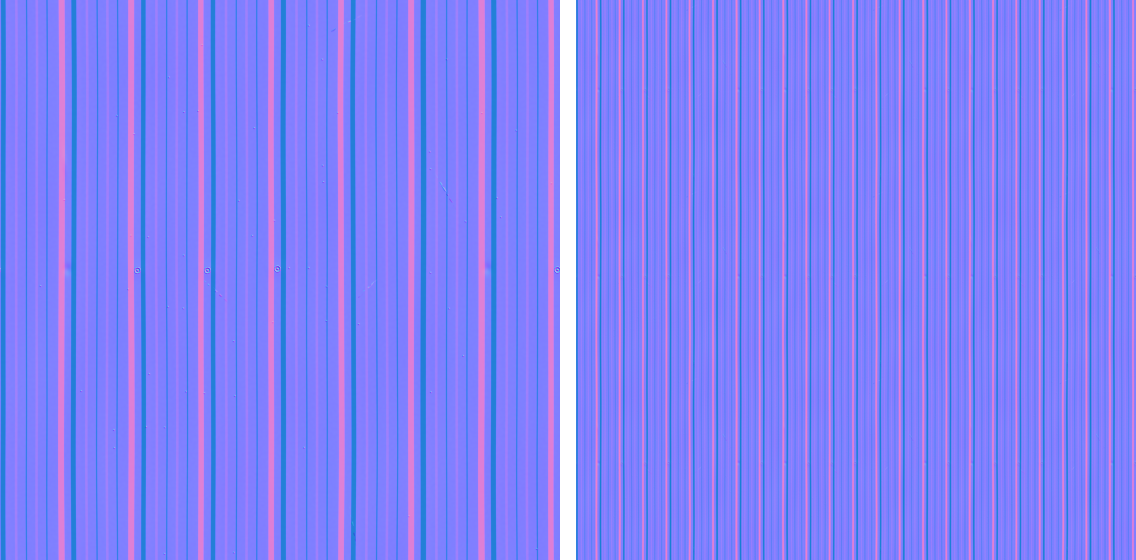
Left: one tile. Right: repeated 3 by 3.
Reproduce this texture map procedurally as a WebGL 2 fragment shader.

```glsl
#version 300 es
precision highp float;

uniform vec2 u_resolution;
out vec4 fragColor;

const float RIBS = 8.0;
const float TAU = 6.28318;

vec2 hash2(vec2 p) {
    vec2 q = vec2(dot(p, vec2(127.1, 311.7)), dot(p, vec2(269.5, 183.3)));
    return fract(sin(q + 1.7) * 43758.5);
}

float cornerGradient(vec2 corner, vec2 offset, vec2 period) {
    float angle = TAU * hash2(mod(corner, period)).x;
    return dot(vec2(cos(angle), sin(angle)), offset);
}

// Gradient noise that wraps after a whole number of lattice cells
float gradientNoise(vec2 p, vec2 period) {
    vec2 i = floor(p), f = fract(p);
    vec2 w = f * f * f * (f * (f * 6.0 - 15.0) + 10.0);
    vec2 e = vec2(1.0, 0.0);
    float low = mix(cornerGradient(i, f, period),
                    cornerGradient(i + e.xy, f - e.xy, period), w.x);
    float high = mix(cornerGradient(i + e.yx, f - e.yx, period),
                     cornerGradient(i + e.xx, f - e.xx, period), w.x);
    return mix(low, high, w.y);
}

float band(float x, float centre, float halfWidth, float soft) {
    return 1.0 - smoothstep(halfWidth - soft, halfWidth + soft, abs(x - centre));
}

// Slopes of one sheet period: wide folds, then shallow and sharp creases
float ribSlope(float x, float pixel, vec2 vary) {
    float edge = max(0.010, 0.75 * pixel);
    float riseHalf = mix(0.037, 0.043, vary.x);
    float fallHalf = mix(0.030, 0.040, vary.y);
    float slope = 1.06 * band(x, 0.105, riseHalf, edge);
    slope -= 1.06 * band(x, 0.279, fallHalf, edge);
    slope += 0.05 * band(x, 0.105, 0.06, 0.04);
    slope += 0.06 * band(x, 0.345, 0.03, 0.05);
    for (int i = 0; i < 2; i++) {
        float shallow = 0.466 + 0.292 * float(i);
        slope += 0.25 * band(x, shallow, 0.018, edge);
        slope -= 0.80 * band(x, shallow + 0.146, 0.008, max(0.011, edge));
    }
    return slope;
}

// Concentric washer and head
vec2 screwSlope(vec2 d, float radius) {
    float r = length(d) / radius;
    float rings = 0.75 * sin(r * TAU * 1.25) * (1.0 - smoothstep(0.8, 1.1, r));
    return rings * d / max(length(d), 1e-5);
}

vec2 bumpSlope(vec2 d, vec2 size) {
    vec2 l = d / size;
    return l * exp(-dot(l, l));
}

// Sparse, turned marks, at most one in each grid cell
vec2 scatteredMarks(vec2 uv, float count, float share, vec2 size, float turn) {
    vec2 p = uv * count;
    vec2 id = mod(floor(p), count) + count;
    vec2 pick = hash2(id);
    vec2 centre = 0.3 + 0.4 * hash2(id + 57.0);
    float a = turn * (pick.y - 0.5);
    mat2 spin = mat2(cos(a), sin(a), -sin(a), cos(a));
    vec2 slope = bumpSlope((fract(p) - centre) * spin, size);
    return step(pick.x, share) * (spin * slope);
}

vec2 grainSlope(vec2 uv, vec2 count) {
    return vec2(gradientNoise(uv * count, count),
                gradientNoise(uv * count + 0.5 * count, count));
}

void main() {
    vec2 uv = gl_FragCoord.xy / u_resolution;
    float across = uv.x * RIBS + 0.23;
    float id = mod(floor(across), RIBS);
    float phase = fract(across);
    vec2 vary = hash2(vec2(id, 5.0));

    // Folded sheet with a slight wander along each rib
    float wander = 0.016 * gradientNoise(vec2(id + 0.4, uv.y * 3.0), vec2(RIBS, 3.0));
    float shift = 0.010 * (vary.x - 0.5) + wander;
    vec2 slope = vec2(ribSlope(phase - shift, RIBS / u_resolution.x, vary), 0.0);

    // One row of fasteners, some missing or leaving a dent
    float row = 0.5195 + 0.006 * (vary.y - 0.5);
    vec2 d = vec2((phase - 0.194) / RIBS, uv.y - row);
    float hasScrew = float((29 >> int(id)) & 1);
    float hasDent = float((130 >> int(id)) & 1);
    slope += hasScrew * (screwSlope(d, 0.0066) + 0.12 * bumpSlope(d, vec2(0.013)));
    slope -= hasDent * 0.35 * bumpSlope(d, vec2(0.007, 0.009));

    // Broad unevenness and fine grain
    slope += 0.035 * grainSlope(uv, vec2(12.0, 4.0));
    slope += 0.020 * grainSlope(uv, vec2(160.0));

    // Specks, broken scratches and soft vertical creases
    float broken = smoothstep(-0.05, 0.2, gradientNoise(uv * 120.0, vec2(120.0)));
    slope += 0.8 * scatteredMarks(uv, 32.0, 0.06, vec2(0.045), TAU);
    slope += 0.9 * broken * scatteredMarks(uv, 7.0, 0.09, vec2(0.010, 0.13), 2.5);
    slope += 0.16 * scatteredMarks(uv, 5.0, 0.10, vec2(0.022, 0.12), 0.3);

    vec3 normal = normalize(vec3(slope, 1.0));
    fragColor = vec4(0.5 + 0.5 * normal, 1.0);
}
```
